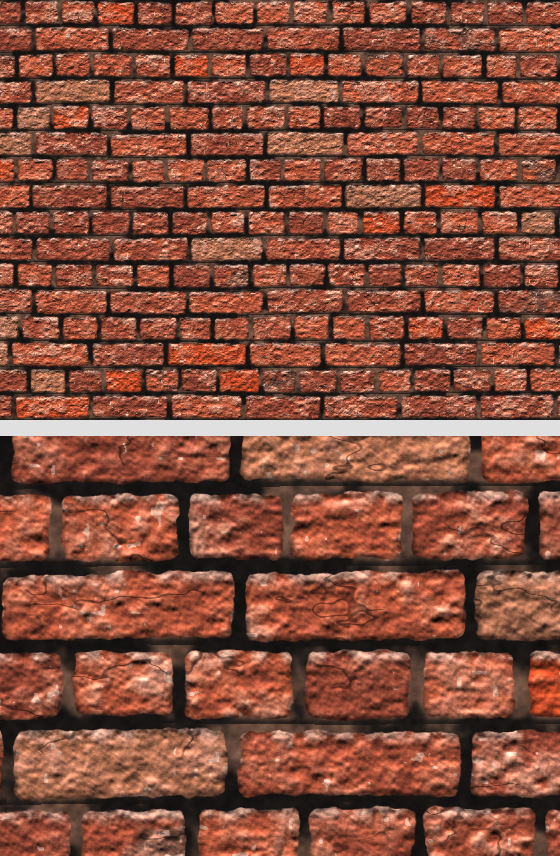
Top: the whole. Bottom: its middle third, enlarged.
Give the GLSL for this texture, as a WebGL 1 fragment shader.

```glsl
precision highp float;
// Weathered red brick wall: sixteen courses, short headers alternating with long stretchers.
// Each brick is a jittered rounded box with noisy edges; layered noise adds dust, cracks
// and grain lit from above, and dark shadowed joints show patches of mortar.
uniform vec2 u_resolution;

const float COURSES = 16.0;
const float HEADER_PITCH = 1.475;    // lengths are in course heights
const float STRETCHER_PITCH = 2.955;
const float HEADER_START = 0.42;
const float STRETCHER_START = 1.15;
const float JOINT_JITTER = 0.20;
const float JOINT_HALF = 0.066;
const float CORNER_RADIUS = 0.11;
const float EDGE_ROUGHNESS = 0.11;
const float RELIEF = 2.3;
const vec3 BRICK_DARK = vec3(0.53, 0.255, 0.19);
const vec3 BRICK_RED = vec3(0.70, 0.335, 0.225);
const vec3 BRICK_ORANGE = vec3(0.76, 0.27, 0.13);
const vec3 BRICK_TAN = vec3(0.66, 0.47, 0.35);
const vec3 BRICK_SOOT = vec3(0.30, 0.23, 0.20);
const vec3 DUST = vec3(0.74, 0.50, 0.41);
const vec3 PALE = vec3(0.83, 0.68, 0.61);
const vec3 MORTAR = vec3(0.40, 0.29, 0.235);
const vec3 SHADOW = vec3(0.09, 0.08, 0.075);

float hash(vec2 p) {
  vec3 q = fract(vec3(p.xyx) * 0.1031);
  q += dot(q, q.yzx + 33.33);
  return fract((q.x + q.y) * q.z);
}

float noise(vec2 p) {
  vec2 i = floor(p), f = fract(p);
  f = f * f * (3.0 - 2.0 * f);
  return mix(mix(hash(i), hash(i + vec2(1.0, 0.0)), f.x),
             mix(hash(i + vec2(0.0, 1.0)), hash(i + 1.0), f.x), f.y);
}

float fbm(vec2 p) {
  float sum = 0.0, weight = 0.53;
  for (int i = 0; i < 4; i++) {
    sum += weight * noise(p);
    p = p * 2.03 + 17.3;
    weight *= 0.5;
  }
  return sum;
}

// Position of the joint at the left of a brick, in pitches.
float jointAt(float k, float row, float pitch) {
  return k + JOINT_JITTER / pitch * hash(vec2(k + 31.0, row + 7.0));
}

// Signed distance to the brick around q; also its id, local position and half size.
float brickDistance(vec2 q, out vec2 id, out vec2 local, out vec2 halfSize) {
  float row = floor(q.y);
  float isLong = mod(row, 2.0);
  float pitch = mix(HEADER_PITCH, STRETCHER_PITCH, isLong);
  float drift = mix(0.0078 * (row - 6.0) * (row - 6.0), -0.78 * step(12.0, row), isLong);
  float x = (q.x - mix(HEADER_START, STRETCHER_START, isLong) - drift) / pitch;
  float k = floor(x);
  k -= 1.0 - step(jointAt(k, row, pitch), x);
  float left = jointAt(k, row, pitch), right = jointAt(k + 1.0, row, pitch);
  id = vec2(k + 40.0, row + 11.0);
  halfSize = vec2(0.5 * (right - left) * pitch, 0.5) - JOINT_HALF;
  halfSize -= vec2(0.03, 0.025) * vec2(hash(id + 3.1), hash(id + 8.7));
  local = vec2((x - 0.5 * (left + right)) * pitch, q.y - row - 0.5);
  local.y += 0.035 * (hash(id + 5.3) - 0.5) * local.x;
  vec2 d = abs(local) - halfSize + CORNER_RADIUS;
  return length(max(d, 0.0)) + min(max(d.x, d.y), 0.0) - CORNER_RADIUS;
}

void main() {
  float pixel = COURSES / u_resolution.y;
  vec2 q = gl_FragCoord.xy * pixel;
  q.y = COURSES - q.y;                      // count courses downwards
  vec2 wall = q + vec2(0.0, 0.10 * (noise(q * 0.35 + 4.0) - 0.5));
  vec2 id, local, halfSize;
  float d = brickDistance(wall, id, local, halfSize);
  d += EDGE_ROUGHNESS * (fbm(q * 4.5) - 0.48);
  float face = 1.0 - smoothstep(-pixel, pixel, d);

  // Fired clay, with an odd tan, orange or sooty brick.
  vec2 grainPos = q + id * 3.7;
  float blotch = fbm(grainPos * vec2(1.6, 2.3));
  float fine = fbm(grainPos * vec2(5.0, 7.0));
  float kind = hash(id + 19.0);
  vec3 brick = mix(BRICK_DARK, BRICK_RED,
                   smoothstep(0.25, 0.72, 0.55 * blotch + 0.45 * hash(id)));
  brick = mix(brick, BRICK_ORANGE, 0.7 * step(0.93, kind));
  brick = mix(brick, BRICK_TAN, 0.65 * step(kind, 0.05));
  brick = mix(brick, BRICK_SOOT, 0.8 * step(abs(kind - 0.5), 0.02) * smoothstep(0.35, 0.6, blotch));

  // Dust on the face and along the upper lip.
  float dustiness = 0.45 + 0.55 * hash(id + 27.0);
  brick = mix(brick, DUST, dustiness * smoothstep(0.42, 0.72, 0.5 * blotch + 0.5 * fine));
  float lip = 1.0 - smoothstep(0.02, 0.20, local.y + halfSize.y);
  brick = mix(brick, PALE, 0.75 * lip * smoothstep(0.32, 0.62, fine));
  brick = mix(brick, PALE, 0.7 * smoothstep(0.80, 0.90, noise(grainPos * 11.0)) * step(0.5, blotch));

  // Grain lit from above, rounded rims and thin cracks.
  vec2 up = vec2(0.015, 0.045);
  float slope = fine - fbm((grainPos - up) * vec2(5.0, 7.0));
  float rim = smoothstep(-0.09, 0.0, d);
  float lower = smoothstep(-0.1, 0.4, local.y);
  float crack = 1.0 - smoothstep(0.004, 0.018, abs(fbm(grainPos * vec2(0.9, 1.9) + 9.0) - 0.5));
  crack *= smoothstep(0.50, 0.65, noise(grainPos * 1.3));
  brick *= 1.0 + RELIEF * slope + 0.22 * (noise(q * 19.0) - 0.5);
  brick *= (1.0 - rim * mix(0.18, 0.5, lower)) * (1.0 - 0.4 * crack);

  // Joints: deep shadow below bricks, crumbling mortar elsewhere.
  float patches = smoothstep(0.44, 0.66, fbm(q * 1.4 + 50.0));
  float shade = smoothstep(0.40, 0.48, local.y);
  vec3 joint = mix(SHADOW, MORTAR, patches * (1.0 - 0.75 * shade));
  joint *= 0.6 + 0.8 * fbm(q * 8.0);

  gl_FragColor = vec4(clamp(mix(joint, brick, face), 0.0, 1.0), 1.0);
}
```
